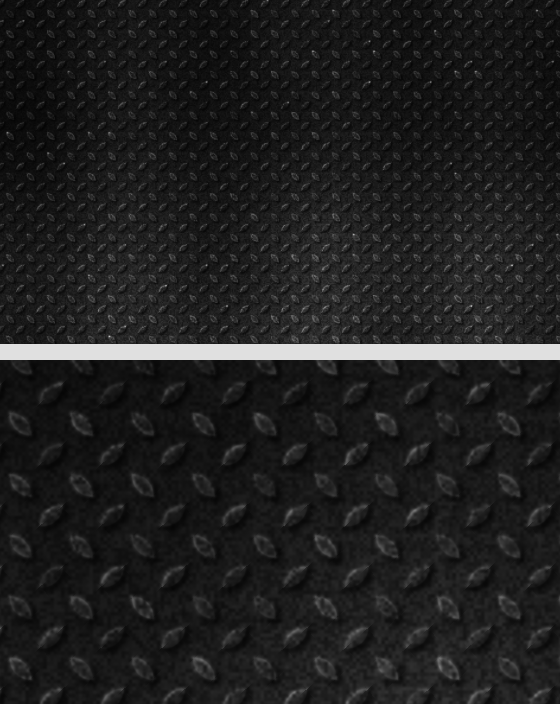
Top: the whole. Bottom: its middle third, enlarged.
Write a WebGL 2 fragment shader that draws this texture.

```glsl
#version 300 es
precision highp float;
// Worn black diamond plate: crossed raised lugs on grainy, unevenly lit steel.

uniform vec2 u_resolution;
out vec4 outColor;

// Lengths are in canvas heights, lug sizes in lattice cells.
const float CELL = 0.0592;               // about 27.6 cells across, 16.9 down
const vec2 LATTICE_SHIFT = vec2(0.503, 0.683);
const vec2 LUG_HALF = vec2(0.235, 0.10); // half length, half width
const float LUG_ROUND = 0.015;
const float RIM_WIDTH = 0.042;
const float SHADOW_WIDTH = 0.085;
const vec2 LIGHT_DIR = vec2(-0.72, 0.69);
const float TONE_TOP = 0.074;
const float TONE_BOTTOM = 0.136;
const float GRAIN_SCALE = 290.0;
const float GRAIN_DEPTH = 0.85;
const float RIM_TONE = 0.17;
const float FACE_TONE = 0.045;
const float GLINT_TONE = 0.40;

float hash(vec2 p) {
    vec3 q = fract(vec3(p.xyx) * 0.1031);
    q += dot(q, q.yzx + 33.33);
    return fract((q.x + q.y) * q.z);
}

float noise(vec2 p) {
    vec2 i = floor(p), f = fract(p);
    f = f * f * (3.0 - 2.0 * f);
    return mix(mix(hash(i), hash(i + vec2(1, 0)), f.x),
               mix(hash(i + vec2(0, 1)), hash(i + vec2(1, 1)), f.x), f.y);
}

float fbm(vec2 p) {
    float sum = 0.0, amp = 0.5;
    for (int i = 0; i < 5; i++) {
        sum += amp * noise(p);
        p = p * 2.03 + 17.1;
        amp *= 0.5;
    }
    return sum;
}

// Lens standing along x: signed distance in x, outward normal in yz.
vec3 lens(vec2 p) {
    float offset = (LUG_HALF.x * LUG_HALF.x - LUG_HALF.y * LUG_HALF.y) / (2.0 * LUG_HALF.y);
    vec2 arm = vec2(p.x, abs(p.y) + offset);
    float arc = length(arm) - offset - LUG_HALF.y;
    float tip = length(vec2(abs(p.x) - LUG_HALF.x, p.y));
    float d = abs(p.x) > LUG_HALF.x ? max(arc, tip) : arc;
    vec2 normal = normalize(vec2(arm.x * 1.6, arm.y * (p.y < 0.0 ? -1.0 : 1.0)));
    return vec3(d - LUG_ROUND, normal);
}

// Slow cloudy light: dark at the top, brighter low and in soft columns.
float plateTone(vec2 p, float aspect) {
    float tone = mix(TONE_TOP, TONE_BOTTOM, smoothstep(0.30, 0.92, p.y));
    float x = p.x / aspect;
    tone *= 1.0 + 0.15 * cos(6.2832 * (x * 3.0 - 0.68));
    tone *= 0.70 + 0.62 * fbm(p * vec2(3.6, 2.8) + 4.0);
    return tone * mix(0.80, 1.06, smoothstep(0.0, 0.35, x) * smoothstep(1.08, 0.75, x));
}

void main() {
    float aspect = u_resolution.x / u_resolution.y;
    vec2 p = gl_FragCoord.xy / u_resolution.y;
    p.y = 1.0 - p.y;
    float pixel = 1.0 / (u_resolution.y * CELL);

    // Fine pitted grain
    float grain = noise(p * GRAIN_SCALE) * 0.7 + noise(p * GRAIN_SCALE * 0.47 + 9.0) * 0.3;
    float base = plateTone(p, aspect);
    float tone = base * (1.0 + GRAIN_DEPTH * (grain - 0.5));
    float exposure = 0.55 + 4.0 * base;

    // Two lug sets at right angles, half a cell apart
    for (int i = 0; i < 2; i++) {
        float set = float(i);
        vec2 g = p / CELL - LATTICE_SHIFT + 0.5 * (1.0 + set);
        vec2 id = floor(g);
        vec2 q = fract(g) - 0.5;
        q.y = -q.y;

        float angle = mix(-0.80, 0.72, set);
        vec2 axis = vec2(cos(angle), sin(angle));
        vec2 side = vec2(-axis.y, axis.x);
        vec2 local = vec2(dot(q, axis), dot(q, side));
        vec3 lug = lens(local);
        float lit = dot(axis * lug.y + side * lug.z, LIGHT_DIR);
        float wear = 0.65 + 0.7 * hash(id + 41.0 * set);

        float inside = smoothstep(pixel, -pixel, lug.x);
        float rim = exp(-pow((lug.x + 0.015) / RIM_WIDTH, 2.0));
        float shadow = exp(-pow((lug.x - 0.03) / SHADOW_WIDTH, 2.0));
        float rimLight = mix(0.42, 0.06, set) + mix(0.25, 0.75, set) * max(lit, 0.0);
        float speckle = 0.35 + 1.3 * grain;

        tone *= 1.0 - 0.6 * shadow * smoothstep(-0.1, 0.9, -lit);
        tone += exposure * wear * speckle
              * (FACE_TONE * mix(1.0, 0.75, set) * inside + RIM_TONE * rimLight * rim);

        // Polished upper tip, strong on a few lugs only
        vec2 tip = local - vec2(LUG_HALF.x * mix(-0.9, 0.9, set), 0.02);
        float chance = hash(id * 1.7 + 13.0 + set);
        float glint = 0.12 * set + smoothstep(0.90, 1.0, chance);
        tone += GLINT_TONE * glint * exposure * exp(-dot(tip, tip) / 0.0022);
    }

    outColor = vec4(vec3(clamp(tone, 0.0, 1.0)), 1.0);
}
```
